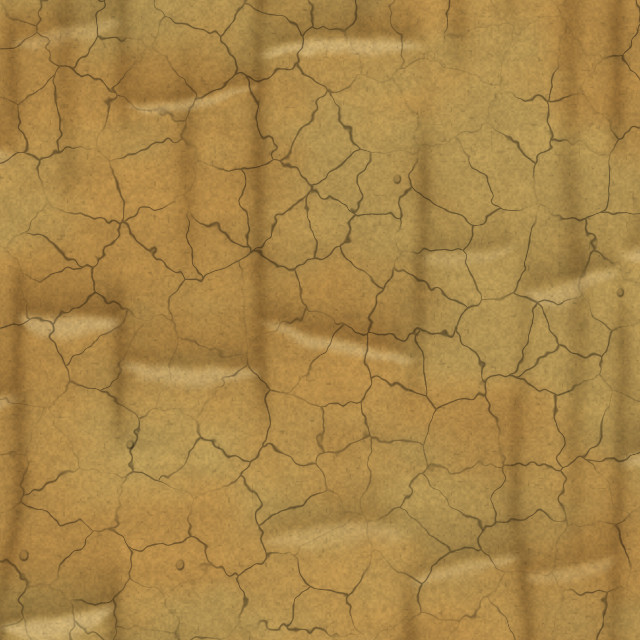
A WebGL 2 fragment shader for this texture:

```glsl
#version 300 es
precision highp float;
// Weathered sandstone: soft uneven columns, each broken by sloping ledges with
// a pale lip and a shadow above. Warped Voronoi borders form fine cracks, and
// layered noise gives the ochre mottling, grain and a few small pits.
uniform vec2 u_resolution;
out vec4 fragColor;

float hash(vec2 p) {
  vec3 q = fract(p.xyx * 0.1031);
  q += dot(q, q.yzx + 33.33);
  return fract((q.x + q.y) * q.z);
}

vec2 hash2(vec2 p) {
  return vec2(hash(p + 3.7), hash(p + 71.3));
}

float noise(vec2 p) {
  vec2 i = floor(p), f = fract(p);
  f = f * f * (3.0 - 2.0 * f);
  return mix(mix(hash(i), hash(i + vec2(1, 0)), f.x),
             mix(hash(i + vec2(0, 1)), hash(i + vec2(1, 1)), f.x), f.y);
}

float fbm(vec2 p) {
  float sum = 0.0, gain = 0.53;
  for (int i = 0; i < 4; i++) {
    sum += gain * noise(p);
    p = p * 2.03 + 17.3;
    gain *= 0.5;
  }
  return sum;
}

// Wavering x position of the seam to the left of a column
float seamX(float column, float y) {
  return (column + 0.5 * (hash(vec2(column, 9.0)) - 0.5)) / 5.0
       + 0.035 * (noise(vec2(column * 5.3, y * 4.0)) - 0.5);
}

// Relief of the columns: x is shadow, y is highlight
vec2 relief(vec2 p) {
  vec2 result = vec2(0.0);
  float rough = fbm(p * 16.0) - 0.5;
  for (int i = -1; i <= 1; i++) {
    float c = floor(p.x * 5.0) + float(i);
    float left = seamX(c, p.y), right = seamX(c + 1.0, p.y);
    float u = (p.x - left) / (right - left);

    // Seam, and a fainter groove inside the column
    float dx = p.x - left + 0.008 * rough;
    float fade = smoothstep(0.25, 0.7, noise(vec2(c * 7.1 + 2.0, p.y * 4.5)));
    float groove = dx - (right - left) * mix(0.3, 0.7, hash(vec2(c, 21.0)));
    float grooveFade = smoothstep(0.45, 0.8, noise(vec2(c * 3.7 + 40.0, p.y * 4.0)));
    result.x += fade * (0.5 * exp(-dx * dx / 0.00016) + 0.3 * exp(-abs(dx) / 0.025));
    result.x += 0.5 * grooveFade * exp(-groove * groove / 0.0003);

    // Ledges
    float across = smoothstep(-0.05, 0.13, u) * (1.0 - smoothstep(0.87, 1.05, u));
    float shift = hash(vec2(c, 5.0));
    float row = floor(p.y / 0.4 + shift);
    for (int j = -1; j <= 1; j++) {
      vec2 id = vec2(c, row + float(j));
      float s = u - 0.5;
      float lineY = (id.y + 0.5 - shift + 0.4 * (hash(id + 13.0) - 0.5)) * 0.4;
      lineY += s * 0.11 * (hash(id + 29.0) - 0.5) - s * s * 0.08 * (hash(id + 37.0) - 0.3);
      float d = p.y - lineY + 0.018 * rough;
      float strength = mix(0.45, 1.0, hash(id + 43.0));
      float depth = mix(0.022, 0.05, hash(id + 51.0)) * (1.0 - 2.0 * s * s) + 0.03 * rough;
      depth = max(depth, 0.01);
      float lip = smoothstep(-depth, -0.4 * depth, d) * (1.0 - smoothstep(-0.012, 0.006, d));
      float shadow = smoothstep(-0.008, 0.014, d) * exp(-max(d, 0.0) / 0.05);
      result += across * strength * vec2(0.95 * shadow, lip);
    }
  }
  return result;
}

// Distance to the nearest Voronoi border, in cells
float crackDistance(vec2 p) {
  vec2 cell = floor(p), nearest = vec2(0.0);
  float best = 9.0, border = 9.0;
  for (int k = 0; k < 9; k++) {
    vec2 g = cell + vec2(k % 3 - 1, k / 3 - 1);
    vec2 r = g + hash2(g) - p;
    if (dot(r, r) < best) { best = dot(r, r); nearest = r; }
  }
  for (int k = 0; k < 25; k++) {
    vec2 g = cell + vec2(k % 5 - 2, k / 5 - 2);
    vec2 r = g + hash2(g) - p, gap = r - nearest;
    if (dot(gap, gap) > 0.0001) border = min(border, dot(0.5 * (r + nearest), normalize(gap)));
  }
  return border;
}

void main() {
  float pixel = 1.0 / min(u_resolution.x, u_resolution.y);
  vec2 p = gl_FragCoord.xy * pixel;

  // Ochre mottling with faint horizontal bedding
  float hue = smoothstep(0.3, 0.7, fbm(p * vec2(4.0, 6.0) + 8.0));
  vec3 color = mix(vec3(0.71, 0.545, 0.285), vec3(0.705, 0.585, 0.33), hue);
  color *= 1.0 + 0.13 * (fbm(p * vec2(9.0, 22.0) + 31.0) - 0.5);

  // Soft relief
  vec2 form = relief(p);
  color *= exp(-min(form.x, 1.3) * vec3(0.29, 0.34, 0.43));
  color = mix(color, vec3(0.81, 0.70, 0.475), 0.75 * min(form.y, 1.0));

  // Jagged hairline cracks
  vec2 warp = vec2(noise(p * 32.0), noise(p * 32.0 + 50.0)) - 0.5;
  warp += 0.4 * (vec2(noise(p * 95.0), noise(p * 95.0 + 70.0)) - 0.5);
  float gap = crackDistance((p + 0.02 * warp) * 10.5) / 10.5;
  float crack = 1.0 - smoothstep(0.0, 0.0012 + pixel, gap);
  float crackFade = mix(0.2, 1.0, smoothstep(0.25, 0.65, noise(p * 13.0 + 90.0)));
  color *= 1.0 - crackFade * (0.34 * crack + 0.05 * exp(-gap / 0.004));

  // Sparse round pits with a darker lower rim
  vec2 pitCell = floor(p * 12.0);
  vec2 pit = (fract(p * 12.0) - 0.3 - 0.4 * hash2(pitCell + 5.0)) / 12.0;
  float radius = mix(0.004, 0.008, hash(pitCell + 61.0));
  float edge = length(pit * vec2(1.1, 0.9)) - radius;
  float rim = 1.0 - smoothstep(0.0, 0.0015 + pixel, abs(edge));
  float inside = 1.0 - smoothstep(-pixel, pixel, edge);
  float rimShade = 0.18 + 0.12 * (pit.x - pit.y) / radius;
  color *= 1.0 - step(0.94, hash(pitCell + 83.0)) * (0.1 * inside + rimShade * rim);

  // Fine grain and dark specks
  float grain = 0.11 * (noise(p * 310.0) - 0.5) + 0.07 * (noise(p * 130.0) - 0.5);
  float speck = smoothstep(0.84, 0.97, noise(p * 190.0 + 11.0));
  color *= 1.0 + grain - 0.09 * speck;
  fragColor = vec4(color, 1.0);
}
```
